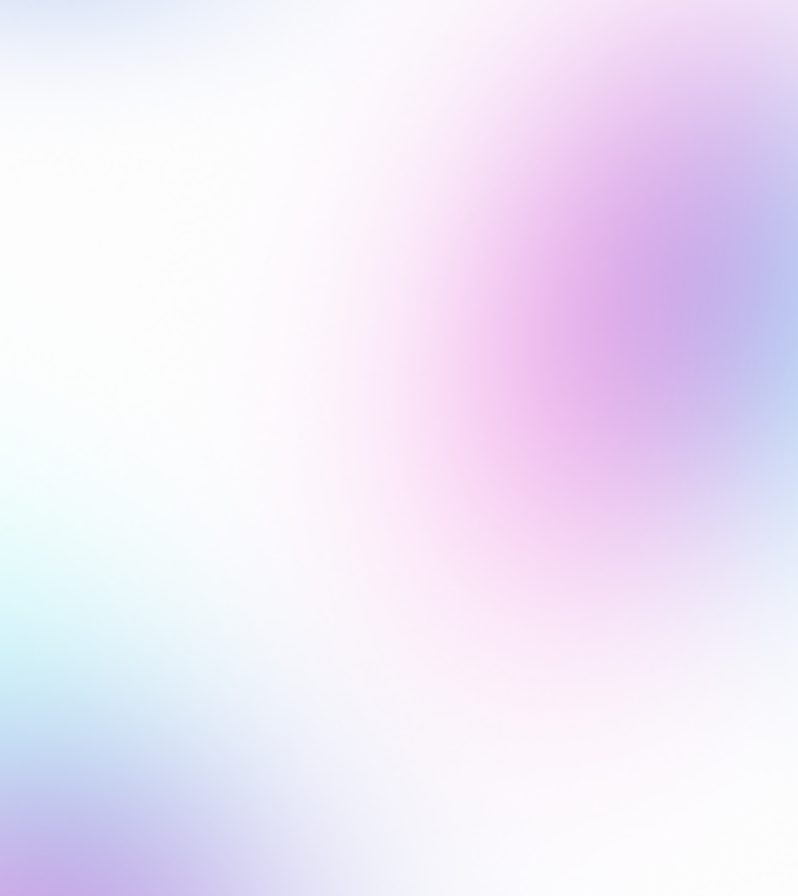
Write a Shadertoy shader that draws this background.

```glsl
// Tilted gaussian; shape holds the x*x, x*y and y*y falloff
float glow(vec2 offset, vec3 shape) {
    vec3 terms = vec3(offset.x * offset.x, offset.x * offset.y, offset.y * offset.y);
    return exp(-dot(terms, shape));
}

vec2 gradientAt(vec2 cell) {
    vec2 h = vec2(dot(cell, vec2(127.1, 311.7)), dot(cell, vec2(269.5, 183.3)));
    return fract(sin(h) * 43758.5) * 2.0 - 1.0;
}

float gradientNoise(vec2 p) {
    vec2 cell = floor(p), f = fract(p);
    vec2 u = f * f * f * (f * (f * 6.0 - 15.0) + 10.0);
    vec2 e = vec2(1.0, 0.0);
    float bottom = mix(dot(gradientAt(cell), f),
                       dot(gradientAt(cell + e), f - e), u.x);
    float top = mix(dot(gradientAt(cell + e.yx), f - e.yx),
                    dot(gradientAt(cell + 1.0), f - 1.0), u.x);
    return mix(bottom, top, u.y);
}

void mainImage(out vec4 fragColor, in vec2 fragCoord) {
    vec2 p = fragCoord / iResolution.y;

    // Each glow absorbs part of the white light per channel
    vec3 absorption = vec3(0.0);

    // Right: magenta cloud with a blue rim at the edge
    absorption += vec3(0.0, 0.385, 0.085) * glow(p - vec2(0.729, 0.674), vec3(18.9, -7.8, 10.6));
    absorption += vec3(0.295, 0.0, 0.0) * glow(p - vec2(0.911, 0.661), vec3(15.5, 0.0, 13.6));

    // Lower left: cyan halo over a violet corner
    absorption += vec3(0.265, 0.0, 0.015) * glow(p - vec2(0.052, 0.089), vec3(13.0, 13.0, 13.9));
    absorption += vec3(0.0, 0.42, 0.085) * glow(p - vec2(0.039, -0.068), vec3(13.0, 0.0, 18.9));

    // Upper left: thin blue haze
    absorption += vec3(0.155, 0.11, 0.025) * glow(p - vec2(0.052, 1.052), vec3(17.1, 0.0, 76.7));

    vec3 color = vec3(0.993, 0.992, 0.994) * exp(-absorption);

    // Faint paper grain
    color += 0.004 * gradientNoise(p * 130.0);

    fragColor = vec4(clamp(color, 0.0, 1.0), 1.0);
}
```
